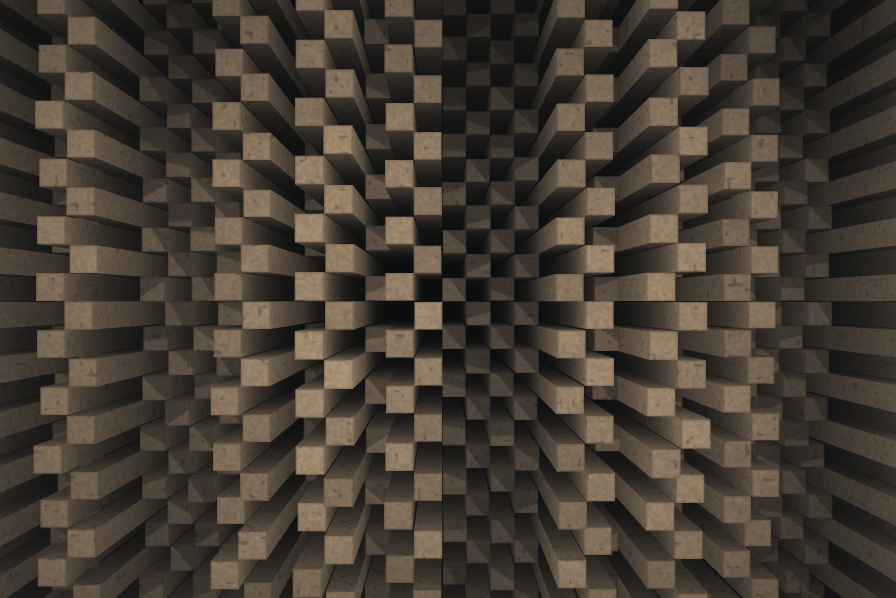
A Shadertoy shader for this pattern:

```glsl
// Checkered stacks of clay bricks standing at different depths, seen in one-point perspective.
// Each ray walks a grid of columns and rows, testing one slightly misplaced box per filled cell;
// light fades with depth, so recessed columns turn brown and the gaps turn black.

const vec2  VANISHING_POINT = vec2(0.4935, 0.496);   // fraction of the canvas
const vec2  CELL_SIZE = vec2(0.0479, 0.0474);        // brick pitch, in canvas heights
const vec3  BRICK_COLOR = vec3(0.575, 0.480, 0.375);
const vec3  GAP_COLOR = vec3(0.045, 0.050, 0.055);
const float Z_START = 0.92;
const float Z_BACK = 1.65;
const float DEPTH_FADE = 3.3;
const float RECESS_FADE = 4.5;
const float MISPLACEMENT = 0.035;
const float INSET = 0.012;
const int   SAMPLES = 3;                             // per axis
const int   FIRST_COLUMN = -18;

// Apparent scale of each column's front; a negative sign swaps its filled rows.
const float COLUMN_SCALE[36] = float[36](
    1.0, 1.0, 0.85, 0.85, 1.01, 1.01, 0.875, 0.875, 0.875, 0.875, 1.0, 1.0,
    0.80, -1.03, -1.03, -0.90, 1.0, 1.0, 0.845, 0.845, 0.845, 0.845, 1.0, 1.0,
    0.88, -1.03, -1.03, 0.84, 0.975, 0.975, 0.845, 0.845, 0.845, 0.845, 1.0, 1.0);

float hash(vec2 p) {
    vec3 q = fract(vec3(p.xyx) * 0.1031);
    q += dot(q, q.yzx + 33.33);
    return fract((q.x + q.y) * q.z);
}

float noise(vec2 p) {
    vec2 i = floor(p), f = fract(p);
    f = f * f * (3.0 - 2.0 * f);
    return mix(mix(hash(i), hash(i + vec2(1, 0)), f.x),
               mix(hash(i + vec2(0, 1)), hash(i + vec2(1, 1)), f.x), f.y);
}

float columnScale(float column) {
    return COLUMN_SCALE[clamp(int(column) - FIRST_COLUMN, 0, 35)];
}

bool isFilled(vec2 cell, float scale) {
    float swapped = scale < 0.0 ? 1.0 : 0.0;
    return mod(cell.x + cell.y + swapped, 2.0) < 0.5;
}

// Light on a brick: p is the ray, z the hit depth, face 0 = front, 1 = side, 2 = top or bottom.
float brickLight(vec2 p, float z, int face, vec2 cell, vec2 local) {
    vec2 q = p * z;
    float light = exp(-DEPTH_FADE * (1.0 + 0.9 * smoothstep(3.0, 10.5, p.y)) * max(z - 0.98, 0.0));
    light *= 0.89 + 0.2 * hash(cell + 71.0);
    vec2 surface = q;

    if (face == 0) {
        // Soft worn rim, and slanting shadows on recessed bricks
        float rim = max(abs(local.x), abs(local.y));
        light *= 1.0 - 0.18 * smoothstep(0.84, 1.0, rim);
        float slant = local.x * (hash(cell + 5.0) - 0.3) * 2.0 + local.y * 0.8;
        float shadow = smoothstep(-0.1, 0.1, slant + hash(cell + 9.0) - 0.5);
        light *= 1.0 - 0.3 * shadow * smoothstep(1.06, 1.10, z);
    } else {
        // Faces darken as they sink below the neighbouring column front
        float opening = face == 1 ? cell.x - sign(p.x) : cell.x;
        float depth = max(z - 1.0 / abs(columnScale(opening)), 0.0);
        light *= exp(-RECESS_FADE * depth);
        light *= face == 1 ? 0.74 : (p.y < 0.0 ? 0.62 : 0.42);
        surface = face == 1 ? vec2(z * 20.0, q.y) : vec2(q.x, z * 20.0);
    }

    // Clay grain and small pits
    light *= 0.92 + 0.15 * noise(surface * 9.0 + 40.0);
    light *= 1.0 - 0.22 * smoothstep(0.83, 0.95, noise(surface * 5.0 + 90.0));
    return light;
}

float traceBricks(vec2 p) {
    vec2 direction = vec2(p.x < 0.0 ? -1.0 : 1.0, p.y < 0.0 ? -1.0 : 1.0);
    p = direction * max(abs(p), vec2(1e-4));
    vec2 cell = floor(p * Z_START);

    for (int i = 0; i < 48; i++) {
        float scale = columnScale(cell.x);
        if (isFilled(cell, scale)) {
            // Lower rows are stacked less neatly
            float disorder = 1.0 + 0.9 * smoothstep(2.0, 9.0, -cell.y);
            vec2 offset = vec2(hash(cell + 13.0), hash(cell + 37.0)) - 0.5;
            vec2 center = cell + 0.5 + offset * MISPLACEMENT * disorder;
            vec2 halfSize = vec2(0.5 - INSET);
            float front = 1.0 / abs(scale) + 0.018 * disorder * (hash(cell + 53.0) - 0.5);
            vec2 enter = (center - direction * halfSize) / p;
            vec2 leave = (center + direction * halfSize) / p;
            float sideHit = max(enter.x, enter.y);
            float z = max(sideHit, front);
            if (z < min(leave.x, leave.y)) {
                int face = front >= sideHit ? 0 : (enter.x > enter.y ? 1 : 2);
                return brickLight(p, z, face, cell, (p * z - center) / halfSize);
            }
        }
        // Step into the next cell along the ray
        vec2 crossing = (cell + max(direction, 0.0)) / p;
        if (min(crossing.x, crossing.y) > Z_BACK) break;
        if (crossing.x < crossing.y) cell.x += direction.x;
        else cell.y += direction.y;
    }
    return 0.0;
}

void mainImage(out vec4 fragColor, in vec2 fragCoord) {
    float light = 0.0;
    for (int i = 0; i < SAMPLES * SAMPLES; i++) {
        vec2 jitter = (vec2(i % SAMPLES, i / SAMPLES) + 0.5) / float(SAMPLES) - 0.5;
        vec2 position = fragCoord + jitter - VANISHING_POINT * iResolution.xy;
        light += traceBricks(position / iResolution.y / CELL_SIZE);
    }
    light /= float(SAMPLES * SAMPLES);

    // Falloff toward the canvas edges
    vec2 d = 2.0 * fragCoord / iResolution.xy - 1.0;
    float vignette = 1.0 - 0.20 * d.x * d.x - 0.20 * d.y * d.y;
    fragColor = vec4(GAP_COLOR + BRICK_COLOR * light * vignette, 1.0);
}
```
